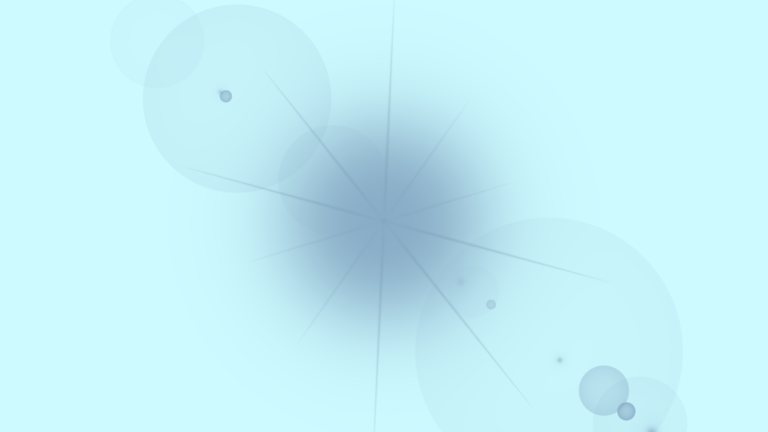
This background is drawn by a Shadertoy shader. Its source:

```glsl
// A pale cyan lens flare: a soft slate core, five tapering streaks through it,
// and ghost discs strung along one diagonal axis. Every part adds to a single
// shade value that blends the sky colour into the ink colour.

#define SKY vec3(0.80, 0.98, 1.00)
#define INK vec3(0.54, 0.68, 0.78)
#define STREAK_INK vec3(0.48, 0.62, 0.71)
#define CORE_HEIGHT 0.488
#define CORE_RADIUS 0.232
#define HALO_RADIUS 0.56
#define HALO_SHADE 0.16
#define AXIS_SLOPE -0.79
#define STREAK_WIDTH 0.0042

// Streaks: angle, forward length, backward length, strength
const vec4 STREAKS[5] = vec4[5](
    vec4(0.293, 0.310, 0.331, 0.24),
    vec4(0.956, 0.343, 0.352, 0.24),
    vec4(1.525, 0.530, 0.540, 0.38),
    vec4(2.243, 0.450, 0.557, 0.40),
    vec4(2.877, 0.475, 0.544, 0.42));

// Ghost discs: position along axis, vertical drift, radius, strength
const vec4 GHOSTS[10] = vec4[10](
    vec4(-0.525, 0.002, 0.109, 0.06),
    vec4(-0.340, 0.015, 0.218, 0.13),
    vec4(-0.118, 0.002, 0.127, 0.10),
    vec4( 0.206, 0.000, 0.060, 0.05),
    vec4( 0.382, 0.000, 0.310, 0.09),
    vec4( 0.593, 0.000, 0.109, 0.10),
    vec4( 0.509, 0.010, 0.058, 0.42),
    vec4( 0.561, 0.003, 0.021, 0.90),
    vec4( 0.248, 0.003, 0.011, 0.48),
    vec4(-0.366, 0.000, 0.014, 0.80));

// Soft sparks: position along axis, radius, strength
const vec3 SPARKS[4] = vec3[4](
    vec3(-0.378, 0.006, 0.50),
    vec3( 0.178, 0.009, 0.35),
    vec3( 0.407, 0.006, 0.60),
    vec3( 0.620, 0.012, 0.70));

float layer(float below, float above) {
    return 1.0 - (1.0 - below) * (1.0 - above);
}

vec2 onAxis(float t) {
    return vec2(t, t * AXIS_SLOPE);
}

// Dense centre plus a wide faint halo
float coreShade(float r) {
    float core = exp(-pow(r / CORE_RADIUS, 2.8));
    float halo = HALO_SHADE * smoothstep(HALO_RADIUS, 0.0, r);
    return layer(core, halo);
}

// Disc with a darker rim and a smooth edge
float ghostShade(vec2 p, vec4 ghost, float pixel) {
    float d = length(p - onAxis(ghost.x) - vec2(0.0, ghost.y));
    float q = min(d / ghost.z, 1.0);
    float disc = 1.0 - smoothstep(-pixel, pixel, d - ghost.z);
    return ghost.w * disc * mix(0.6, 1.0, q * q);
}

// Small dark point inside a faint bloom
float sparkShade(vec2 p, vec3 spark) {
    float q = length(p - onAxis(spark.x)) / spark.y;
    return spark.z * (0.85 * exp(-q * q) + 0.15 * exp(-0.12 * q * q));
}

// Thin line through the core, narrowing and fading toward both tips
float streakShade(vec2 p, vec4 streak, float pixel) {
    vec2 dir = vec2(cos(streak.x), sin(streak.x));
    float along = dot(p, dir);
    float across = dot(p, vec2(-dir.y, dir.x));
    float reach = along > 0.0 ? streak.y : streak.z;
    float fade = clamp(1.0 - abs(along) / reach, 0.0, 1.0);
    float width = max(STREAK_WIDTH * mix(0.45, 1.0, fade), 0.6 * pixel);
    float line = exp(-across * across / (width * width));
    float nearCore = mix(0.35, 1.0, smoothstep(0.0, 0.12, abs(along)));
    return streak.w * line * sqrt(fade) * nearCore;
}

void mainImage(out vec4 fragColor, in vec2 fragCoord) {
    float pixel = 1.0 / iResolution.y;
    vec2 p = fragCoord * pixel;
    p -= vec2(0.5 * iResolution.x * pixel, CORE_HEIGHT);

    // Core, ghosts and sparks share one shade
    float shade = coreShade(length(p));
    for (int i = 0; i < 10; i++) shade = layer(shade, ghostShade(p, GHOSTS[i], pixel));
    for (int i = 0; i < 4; i++) shade = layer(shade, sparkShade(p, SPARKS[i]));

    // Streaks lie on top
    float streaks = 0.0;
    for (int i = 0; i < 5; i++) streaks = layer(streaks, streakShade(p, STREAKS[i], pixel));

    vec3 color = mix(SKY, INK, shade);
    color = mix(color, STREAK_INK, streaks);
    fragColor = vec4(color, 1.0);
}
```
